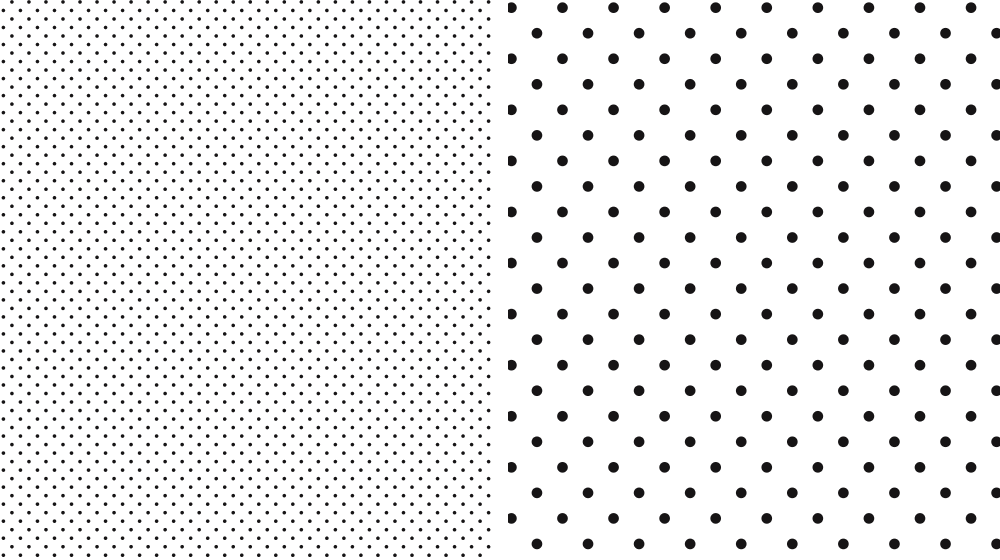
Left, the full canvas; right, a detail of the centre.
A Shadertoy shader for this pattern:

```glsl
// Small black polka dots on white, set in a staggered grid.
// Two square lattices, offset by half a pitch, are folded with fract;
// the nearer dot centre gives the distance to a smooth-edged disc.

// Distance to the nearest point of the unit lattice through the origin.
float latticeDistance(vec2 p) {
    return length(fract(p + 0.5) - 0.5);
}

void mainImage(out vec4 fragColor, in vec2 fragCoord) {
    // Grid units: one pitch per unit, 28.9 across, measured from the top left
    float pixel = 28.9 / iResolution.x;
    vec2 grid = vec2(fragCoord.x, iResolution.y - fragCoord.y) * pixel;
    grid -= vec2(0.70, 0.115);

    // Staggered dots: corners and centre of every cell
    float toCentre = min(latticeDistance(grid), latticeDistance(grid + 0.5));

    // Disc with an edge one pixel wide
    float ink = clamp(0.5 - (toCentre - 0.104) / pixel, 0.0, 1.0);

    vec3 paperColor = vec3(1.0);
    vec3 inkColor = vec3(0.085, 0.078, 0.082);
    fragColor = vec4(mix(paperColor, inkColor, ink), 1.0);
}
```
